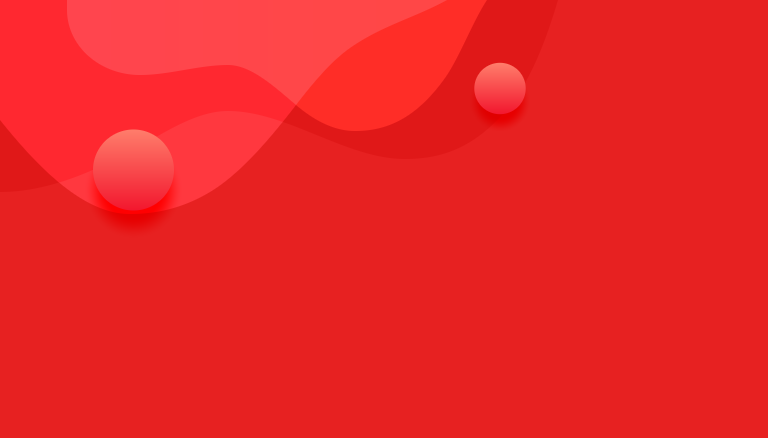
Give the GLSL for this background, as a Shadertoy shader.

```glsl
const float CANVAS_WIDTH = 7.68;

const vec3 BASE_RED     = vec3(0.904, 0.130, 0.130);
const vec3 DEEP_RED     = vec3(0.880, 0.094, 0.094);
const vec3 FLAME_RED    = vec3(1.000, 0.176, 0.153);
const vec3 CRIMSON      = vec3(1.000, 0.157, 0.188);
const vec3 ROSE         = vec3(1.000, 0.218, 0.247);
const vec3 CORAL_LEFT   = vec3(1.000, 0.270, 0.305);
const vec3 CORAL_RIGHT  = vec3(1.000, 0.280, 0.280);
const vec3 BALL_TOP     = vec3(1.000, 0.490, 0.420);
const vec3 BALL_BOTTOM  = vec3(0.950, 0.090, 0.180);
const vec3 SHADOW_TINT  = vec3(1.000, 0.000, 0.010);

// Balls: centre and radius
const vec3 LARGE_BALL = vec3(1.335, 1.70, 0.405);
const vec3 SMALL_BALL = vec3(5.000, 0.885, 0.257);
const float SHADOW_DROP = 0.5;
const float SHADOW_CORE = 0.65;
const float SHADOW_RIM  = 1.22;

// Rounded left end of the blob
const vec2 CAP_CENTRE = vec2(1.40, 0.10);
const vec2 CAP_RADII  = vec2(0.73, 0.65);

// Wave knots: position, depth below the top, slope
const int KNOTS = 6;
const vec3 DEEP_WAVE[KNOTS] = vec3[KNOTS](
    vec3(0.00, 1.92, 0.0), vec3(1.50, 1.405, -0.58), vec3(2.28, 1.11, 0.0),
    vec3(4.05, 1.59, 0.0), vec3(4.90, 1.27, -0.9), vec3(5.58, 0.0, -3.4));
const vec3 ROSE_WAVE[KNOTS] = vec3[KNOTS](
    vec3(0.00, 1.20, 1.25), vec3(1.30, 2.14, 0.0), vec3(2.10, 1.92, -0.6),
    vec3(2.96, 1.05, -1.3), vec3(3.50, 0.48, -0.7), vec3(4.47, 0.0, -0.55));
const vec3 BLOB_WAVE[KNOTS] = vec3[KNOTS](
    vec3(1.40, 0.75, 0.0), vec3(2.28, 0.65, 0.0), vec3(2.96, 1.05, 0.85),
    vec3(3.55, 1.31, 0.0), vec3(4.45, 0.78, -1.4), vec3(4.87, 0.0, -1.5));

// Cubic Hermite curve through the knots, straight past the last one
float waveDepth(float x, vec3 knots[KNOTS]) {
    vec3 last = knots[KNOTS - 1];
    float depth = last.y + last.z * (x - last.x);
    for (int i = KNOTS - 2; i >= 0; i--) {
        vec3 a = knots[i];
        vec3 b = knots[i + 1];
        if (x < b.x) {
            float span = b.x - a.x;
            float t = clamp((x - a.x) / span, 0.0, 1.0);
            float s = 1.0 - t;
            depth = mix(a.y, b.y, t * t * (3.0 - 2.0 * t))
                  + span * t * s * (a.z * s - b.z * t);
        }
    }
    return depth;
}

// Smooth inside mask of a field, one pixel wide at its zero line
float coverage(float field) {
    float pixel = max(length(vec2(dFdx(field), dFdy(field))), 1e-5);
    return clamp(0.5 - field / pixel, 0.0, 1.0);
}

float blobField(vec2 p) {
    vec2 q = vec2(p.x - CAP_CENTRE.x, max(p.y - CAP_CENTRE.y, 0.0)) / CAP_RADII;
    float cap = (length(q) - 1.0) * CAP_RADII.y;
    return p.x < CAP_CENTRE.x ? cap : p.y - waveDepth(p.x, BLOB_WAVE);
}

// Glowing drop shadow, then a disc with a vertical gradient
vec3 paintBall(vec3 color, vec2 p, vec3 ball) {
    vec2 q = (p - ball.xy) / ball.z;
    float spread = length(q - vec2(0.0, SHADOW_DROP));
    float shadow = 1.0 - smoothstep(SHADOW_CORE, SHADOW_RIM, spread);
    color *= mix(vec3(1.0), SHADOW_TINT, shadow);
    vec3 fill = mix(BALL_TOP, BALL_BOTTOM, clamp(0.5 + 0.5 * q.y, 0.0, 1.0));
    return mix(color, fill, coverage(length(q) - 1.0));
}

void mainImage(out vec4 fragColor, in vec2 fragCoord) {
    // Depth is measured downward from the top edge
    vec2 p = vec2(fragCoord.x, iResolution.y - fragCoord.y)
           * CANVAS_WIDTH / iResolution.x;

    float deep = coverage(p.y - waveDepth(p.x, DEEP_WAVE));
    float rose = coverage(p.y - waveDepth(p.x, ROSE_WAVE));
    float blob = coverage(blobField(p));

    // Overlapping sheets
    vec3 coral = mix(CORAL_LEFT, CORAL_RIGHT, smoothstep(0.7, 4.0, p.x));
    vec3 back = mix(mix(BASE_RED, DEEP_RED, deep), FLAME_RED, blob);
    vec3 front = mix(mix(ROSE, CRIMSON, deep), coral, blob);
    vec3 color = mix(back, front, rose);

    color = paintBall(color, p, LARGE_BALL);
    color = paintBall(color, p, SMALL_BALL);
    fragColor = vec4(color, 1.0);
}
```
